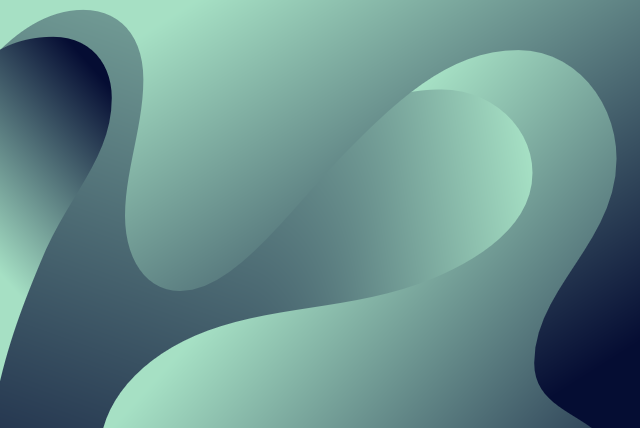
Give the GLSL for this background, as a Shadertoy shader.

```glsl
// Draws overlapping fluid ribbons shaded from mint to navy.

// Palette ends
const vec3 MINT = vec3(0.65, 0.88, 0.77);
const vec3 NAVY = vec3(0.02, 0.05, 0.20);

// Linear shade ramps: slope in x, slope in y, offset (0 = mint, 1 = navy)
const vec3 SKY_RAMP    = vec3( 0.435, -0.686,  0.486);
const vec3 RIBBON_RAMP = vec3( 0.640, -0.584, -0.166);
const vec3 STEM_RAMP   = vec3(-0.154, -0.435,  0.795);
const vec3 LOBE_RAMP   = vec3(-0.922, -0.154,  1.246);
const vec3 DROP_RAMP   = vec3( 1.536,  1.382, -0.497);

const float RAMP_BLEND = 0.10;   // softness where stem and lobe ramps meet
const int CURVE_STEPS = 14;      // straight pieces per curve
const float ASPECT = 1.5;

// Outline being traced around a sample point
struct Path {
    vec2 point, start, pen;
    float dist2, side;
};

Path beginPath(vec2 point, vec2 start) {
    return Path(point, start, start, 1e6, 1.0);
}

// Updates the nearest distance and flips the side at each ray crossing
void lineTo(inout Path path, vec2 end) {
    vec2 edge = end - path.pen;
    vec2 rel = path.point - path.pen;
    vec2 gap = rel - edge * clamp(dot(rel, edge) / dot(edge, edge), 0.0, 1.0);
    path.dist2 = min(path.dist2, dot(gap, gap));
    bool spans = (path.pen.y > path.point.y) != (end.y > path.point.y);
    if (spans && rel.x < edge.x * rel.y / edge.y) path.side = -path.side;
    path.pen = end;
}

// Cubic Bezier from the pen to the end point
void curveTo(inout Path path, vec2 c1, vec2 c2, vec2 end) {
    vec2 start = path.pen;
    for (int i = 1; i <= CURVE_STEPS; i++) {
        float t = float(i) / float(CURVE_STEPS);
        float s = 1.0 - t;
        lineTo(path, s*s*s*start + 3.0*s*s*t*c1 + 3.0*s*t*t*c2 + t*t*t*end);
    }
}

// Closes the outline and returns its antialiased coverage
float fillPath(Path path) {
    lineTo(path, path.start);
    return clamp(0.5 - path.side * sqrt(path.dist2) * iResolution.y, 0.0, 1.0);
}

// Wide ribbon under the long wave
float ribbonMask(vec2 p) {
    Path w = beginPath(p, vec2(-0.08, 0.80));
    lineTo(w, vec2(0.0, 0.883));
    curveTo(w, vec2(0.055, 0.937), vec2(0.121, 0.977), vec2(0.195, 0.977));
    curveTo(w, vec2(0.279, 0.977), vec2(0.336, 0.918), vec2(0.336, 0.814));
    curveTo(w, vec2(0.336, 0.707), vec2(0.293, 0.600), vec2(0.293, 0.496));
    curveTo(w, vec2(0.293, 0.395), vec2(0.342, 0.320), vec2(0.422, 0.320));
    curveTo(w, vec2(0.557, 0.320), vec2(0.693, 0.531), vec2(0.832, 0.666));
    curveTo(w, vec2(0.957, 0.791), vec2(1.070, 0.883), vec2(1.215, 0.883));
    curveTo(w, vec2(1.348, 0.883), vec2(1.445, 0.762), vec2(1.445, 0.629));
    curveTo(w, vec2(1.445, 0.434), vec2(1.252, 0.326), vec2(1.252, 0.152));
    curveTo(w, vec2(1.252, 0.066), vec2(1.328, 0.043), vec2(1.387, 0.0));
    lineTo(w, vec2(1.45, -0.06));
    lineTo(w, vec2(-0.08, -0.06));
    return fillPath(w);
}

// Front fold: its rounded lobe and the sweep down to the lower edge
float foldMask(vec2 p) {
    Path f = beginPath(p, vec2(-0.08, 1.08));
    lineTo(f, vec2(0.859, 1.08));
    lineTo(f, vec2(0.859, 0.746));
    curveTo(f, vec2(0.918, 0.781), vec2(0.977, 0.791), vec2(1.035, 0.791));
    curveTo(f, vec2(1.152, 0.791), vec2(1.248, 0.703), vec2(1.248, 0.596));
    curveTo(f, vec2(1.248, 0.473), vec2(1.123, 0.395), vec2(1.016, 0.350));
    curveTo(f, vec2(0.850, 0.281), vec2(0.674, 0.287), vec2(0.518, 0.238));
    curveTo(f, vec2(0.371, 0.193), vec2(0.270, 0.102), vec2(0.242, 0.0));
    lineTo(f, vec2(0.23, -0.07));
    lineTo(f, vec2(-0.08, -0.07));
    return fillPath(f);
}

// Dark drop at the left edge
float dropMask(vec2 p) {
    Path d = beginPath(p, vec2(-0.02, 0.871));
    curveTo(d, vec2(0.023, 0.902), vec2(0.074, 0.914), vec2(0.125, 0.914));
    curveTo(d, vec2(0.211, 0.914), vec2(0.262, 0.852), vec2(0.262, 0.771));
    curveTo(d, vec2(0.262, 0.629), vec2(0.156, 0.541), vec2(0.094, 0.385));
    curveTo(d, vec2(0.053, 0.287), vec2(0.020, 0.199), vec2(-0.004, 0.092));
    lineTo(d, vec2(-0.1, 0.092));
    return fillPath(d);
}

float smoothMin(float a, float b, float k) {
    float h = max(k - abs(a - b), 0.0) / k;
    return min(a, b) - 0.25 * h * h * k;
}

vec3 shade(float t) {
    return mix(MINT, NAVY, clamp(t, 0.0, 1.0));
}

void mainImage(out vec4 fragColor, in vec2 fragCoord) {
    vec2 p = fragCoord / iResolution.xy * vec2(ASPECT, 1.0);
    vec3 q = vec3(p, 1.0);

    // Layers from back to front
    float foldShade = smoothMin(dot(q, STEM_RAMP), dot(q, LOBE_RAMP), RAMP_BLEND);
    vec3 ribbon = mix(shade(dot(q, RIBBON_RAMP)), shade(foldShade), foldMask(p));
    vec3 color = mix(shade(dot(q, SKY_RAMP)), ribbon, ribbonMask(p));
    color = mix(color, shade(dot(q, DROP_RAMP)), dropMask(p));

    fragColor = vec4(color, 1.0);
}
```
